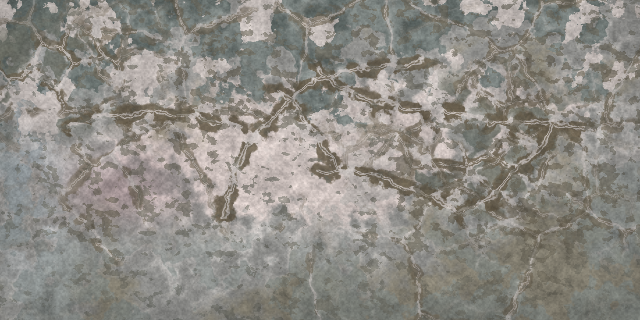
Reproduce this texture procedurally as a WebGL 1 fragment shader.

```glsl
precision highp float;
// Weathered plaster wall: peeling slate paint, pale render and raised, branching cracks.
uniform vec2 u_resolution;

const vec3 SLATE = vec3(0.35, 0.39, 0.38);
const vec3 STONE = vec3(0.45, 0.48, 0.47);
const vec3 GREY = vec3(0.57, 0.57, 0.56);
const vec3 PALE = vec3(0.68, 0.67, 0.66);
const vec3 PLASTER = vec3(0.79, 0.745, 0.73);
const vec3 OLIVE = vec3(0.47, 0.45, 0.39);
const vec3 BROWN = vec3(0.36, 0.32, 0.25);
const vec3 BLUE = vec3(0.52, 0.57, 0.60);
const vec3 MAUVE = vec3(0.64, 0.56, 0.57);

float hash(vec2 p) {
  return fract(sin(dot(p, vec2(127.1, 311.7))) * 43758.545);
}

vec2 hash2(vec2 p) {
  return vec2(hash(p), hash(p + 37.3));
}

float noise(vec2 p) {
  vec2 i = floor(p), f = fract(p);
  f = f * f * (3.0 - 2.0 * f);
  return mix(mix(hash(i), hash(i + vec2(1, 0)), f.x),
             mix(hash(i + vec2(0, 1)), hash(i + vec2(1, 1)), f.x), f.y);
}

float fbm(vec2 p) {
  float sum = 0.0, amp = 0.5;
  for (int i = 0; i < 6; i++) {
    sum += amp * noise(p);
    p = mat2(1.6, 1.2, -1.2, 1.6) * p + 7.1;
    amp *= 0.5;
  }
  return sum;
}

// Cellular noise: x = distance to the nearest cell border, y = random cell value
vec2 cells(vec2 p) {
  vec2 base = floor(p), nearest = vec2(0.0), id = vec2(0.0);
  float best = 9.0, border = 9.0;
  for (int k = 0; k < 9; k++) {
    vec2 c = base + vec2(mod(float(k), 3.0), floor(float(k) / 3.0)) - 1.0;
    vec2 r = c + hash2(c) - p;
    if (dot(r, r) < best) { best = dot(r, r); nearest = r; id = c; }
  }
  for (int k = 0; k < 25; k++) {
    vec2 c = id + vec2(mod(float(k), 5.0), floor(float(k) / 5.0)) - 2.0;
    vec2 r = c + hash2(c) - p, gap = r - nearest;
    if (dot(gap, gap) > 0.0001)
      border = min(border, dot(0.5 * (r + nearest), normalize(gap)));
  }
  return vec2(border, hash(id + 5.7));
}

// Distance to a quadratic curve, walked as short segments
float branch(vec2 p, vec2 a, vec2 b, vec2 c) {
  float d = 9.0;
  vec2 from = a;
  for (int i = 1; i <= 10; i++) {
    float t = float(i) / 10.0;
    vec2 to = mix(mix(a, b, t), mix(b, c, t), t), s = to - from;
    float h = clamp(dot(p - from, s) / dot(s, s), 0.0, 1.0);
    d = min(d, length(p - from - s * h));
    from = to;
  }
  return d;
}

float glow(vec2 p, vec2 centre, vec2 radius) {
  vec2 q = (p - centre) / radius;
  return exp(-dot(q, q));
}

// Raised crack: ragged stain, pale ridge and a broken dark core
vec3 crack(vec3 col, float d, float width, float strength, float wear) {
  float reach = width * (1.0 + 7.0 * max(wear - 0.42, 0.0));
  float stain = smoothstep(reach * 2.1, reach * 1.2, d) * smoothstep(0.4, 0.5, wear);
  col = mix(col, PALE, 0.5 * strength * smoothstep(width * 4.5, width, d));
  col = mix(col, BROWN, 0.85 * strength * stain);
  col = mix(col, mix(PALE, PLASTER, 0.4), 0.9 * strength * smoothstep(width * 1.2, width * 0.6, d));
  float core = smoothstep(width * 0.55, 0.0, d) * smoothstep(0.48, 0.54, wear);
  return mix(col, BROWN, 0.8 * strength * core);
}

void main() {
  vec2 p = gl_FragCoord.xy / u_resolution.y;
  p.x *= 2.0 * u_resolution.y / u_resolution.x;
  float broad = fbm(p * 3.0 + 4.0), mid = fbm(p * 7.0 + 19.0);
  float fine = fbm(p * 26.0 + 31.0), wear = fbm(p * 30.0 + 53.0);
  vec2 bent = p + 0.07 * (vec2(mid, fbm(p * 7.0 + 71.0)) - 0.5)
                + 0.03 * (vec2(fine, wear) - 0.5);

  // Mottled ground with stains
  vec3 col = mix(GREY, PALE, smoothstep(0.38, 0.55, 0.5 * (mid + fine)));
  float centre = max(glow(p, vec2(0.95, 0.53), vec2(0.75, 0.3)), 0.75 * glow(p, vec2(1.6, 0.62), vec2(0.4, 0.25)));
  col = mix(col, PLASTER, smoothstep(0.42, 0.62, centre + 0.9 * (mid - 0.5) + 0.5 * (fine - 0.5)));
  float low = smoothstep(0.38, 0.0, p.y) + 0.5 * glow(p, vec2(1.9, 0.12), vec2(0.35, 0.2));
  col = mix(col, OLIVE, 0.85 * smoothstep(0.4, 0.9, low + 2.4 * (broad - 0.5) + 0.8 * (fine - 0.5)));
  col = mix(col, STONE, 0.7 * smoothstep(0.52, 0.58, mid + 0.1 * low + 0.5 * (fine - 0.5)) * (1.0 - 0.8 * centre));
  col = mix(col, BLUE, 0.6 * glow(p, vec2(0.08, 0.5), vec2(0.12, 0.35)) * smoothstep(0.4, 0.5, fine));
  col = mix(col, MAUVE, 0.75 * glow(p, vec2(0.38, 0.41), vec2(0.2, 0.12)));

  // Dark paint left along the top, with torn edges and pale chips
  float band = p.y - 0.79 + 0.05 * sin(p.x * 5.5 + 2.5) - 0.25 * smoothstep(1.8, 2.0, p.x);
  float paint = smoothstep(-0.01, 0.03, band + 0.8 * (mid - 0.48) + 0.45 * (fine - 0.5));
  col = mix(col, mix(SLATE, STONE, smoothstep(0.44, 0.66, 0.5 * (broad + fine))), 0.95 * paint);
  float chips = smoothstep(0.57, 0.59, fbm(p * 10.0 + 83.0) + 0.25 * (fine - 0.5));
  col = mix(col, mix(PALE, PLASTER, 0.7), 0.9 * chips * smoothstep(0.45, 0.65, p.y));

  // Damp cell interiors and the fine crack net between them
  vec2 net = cells(bent * 7.5);
  float zone = glow(p, vec2(1.52, 0.54), vec2(0.35, 0.25)) + glow(p, vec2(0.2, 0.77), vec2(0.3, 0.19));
  float damp = smoothstep(0.12, 0.2, net.x + 0.5 * (fine - 0.5)) * step(0.55, net.y);
  col = mix(col, mix(SLATE, OLIVE, mid), 0.85 * damp * smoothstep(0.2, 0.6, zone));
  float broken = smoothstep(0.38, 0.52, mid + 0.22 * zone - 0.06);
  col = crack(col, net.x / 7.5, 0.0045, broken * clamp(0.1 + zone, 0.0, 0.9), wear);
  float wide = cells(bent * 3.2 + 11.0).x / 3.2;
  col = crack(col, wide, 0.004, 0.65 * smoothstep(0.4, 0.55, broad), wear);

  // Long main branches
  float d = branch(bent, vec2(0.70, 0.32), vec2(0.73, 0.75), vec2(1.32, 0.81));
  d = min(d, branch(bent, vec2(0.86, 0.73), vec2(0.97, 0.66), vec2(1.05, 0.47)));
  d = min(d, branch(bent, vec2(0.20, 0.60), vec2(0.50, 0.68), vec2(0.74, 0.60)));
  d = min(d, branch(bent, vec2(0.98, 0.47), vec2(1.22, 0.47), vec2(1.45, 0.33)));
  d = min(d, branch(bent, vec2(1.0, 0.78), vec2(1.06, 0.64), vec2(1.85, 0.61)));
  d = min(d, branch(bent, vec2(1.45, 0.33), vec2(1.56, 0.36), vec2(1.72, 0.62)));
  col = crack(col, d, 0.0065, 0.95, wear + 0.03);

  // Small scuffs and sandy grain
  float scuff = smoothstep(0.6, 0.64, fbm(p * vec2(36.0, 48.0) + 97.0) + 0.25 * (broad - 0.5));
  col = mix(col, mix(STONE, BROWN, broad), 0.6 * scuff);
  float grain = noise(p * 230.0) + noise(p * 110.0 + 13.0) - 1.0;
  col *= 1.02 + 0.13 * grain + 0.4 * (fine - 0.48);
  col *= 0.92 + 0.08 * smoothstep(0.0, 0.15, min(p.x, 2.0 - p.x)) * smoothstep(0.0, 0.12, p.y);
  gl_FragColor = vec4(col, 1.0);
}
```
